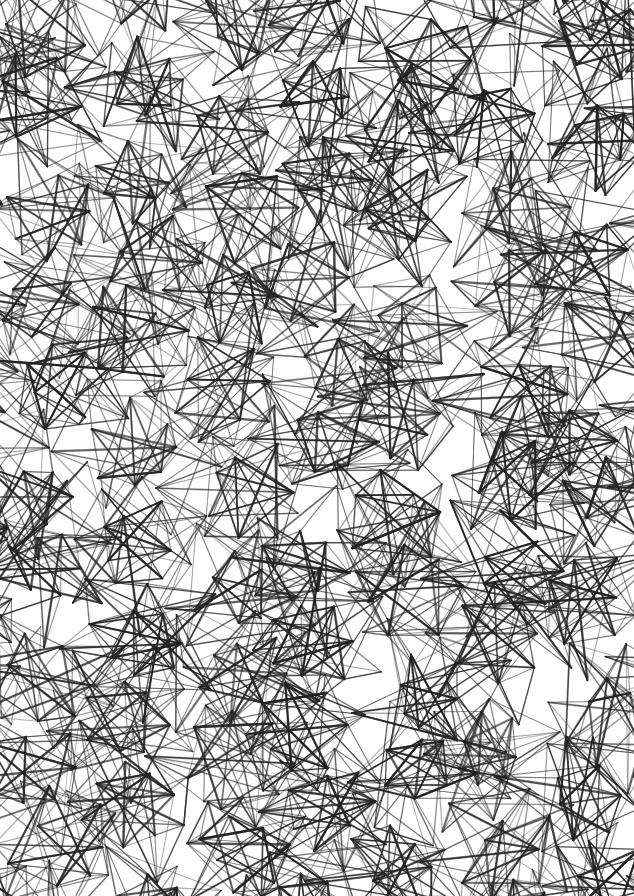
A WebGL 2 fragment shader for this pattern:

```glsl
#version 300 es
precision highp float;

uniform vec2 u_resolution;
out vec4 fragColor;

// Layout, in canvas widths and then in cells
const float CELL_SIZE = 0.145;
const float COLUMN_DROP = 0.57;
const float CENTRE_JITTER = 0.42;
const float REACH = 1.08;

// Strokes, widths in cells
const int VERTICES = 14;
const int BOLD_STROKES = 18;
const int STROKES = 58;
const float BOLD_WIDTH = 0.020;
const float FINE_WIDTH = 0.0115;
const float SOFTNESS = 1.15;

const vec3 PAPER = vec3(0.995);
const vec3 INK = vec3(0.135, 0.130, 0.130);
const float TAU = 6.2831853;

vec2 hash2(vec2 p) {
    vec3 q = fract(p.xyx * vec3(0.1031, 0.1030, 0.0973));
    q += dot(q, q.yzx + 33.33);
    return fract((q.xx + q.yz) * q.zy);
}

float segmentDistance(vec2 p, vec2 a, vec2 b) {
    vec2 pa = p - a, ba = b - a;
    float t = clamp(dot(pa, ba) / max(dot(ba, ba), 1e-5), 0.0, 1.0);
    return length(pa - ba * t);
}

// Share of a soft pixel covered by a stroke, also when thinner than the pixel
float strokeCoverage(float d, float width, float blur) {
    vec2 edges = clamp(0.5 + (vec2(0.5, -0.5) * width - d) / blur, 0.0, 1.0);
    return edges.x - edges.y;
}

// Even vertices form the core, odd ones the outer spikes
vec2 tangleVertex(int i, vec2 seed) {
    vec2 h = hash2(seed + float(i) * 7.31);
    float angle = TAU * (float(i) + 0.9 * (h.x - 0.5)) / float(VERTICES);
    float radius = i % 2 == 0 ? mix(0.28, 0.62, h.y) : mix(0.55, 1.03, h.y);
    return radius * vec2(cos(angle), sin(angle));
}

// Light left through one tangle of straight strokes
float tangleLight(vec2 p, vec2 seed, float blur) {
    vec2 vertices[VERTICES];
    for (int i = 0; i < VERTICES; i++) vertices[i] = tangleVertex(i, seed);

    float strength = mix(0.72, 1.0, hash2(seed + 91.7).x);
    float light = 1.0;
    for (int k = 0; k < STROKES; k++) {
        vec2 pick = hash2(seed.yx + float(k) * 3.17 + 41.3);
        vec2 look = hash2(seed + float(k) * 5.63 + 17.9);
        bool bold = k < BOLD_STROKES;

        int start = bold ? 2 * k : k;
        int span = 1 + int(pick.x * float(VERTICES - 1));
        if (bold) span = 4 + 2 * int(pick.x * 4.0);
        if (bold && pick.y > 0.75) span += 1;
        if (k == 0) span = VERTICES / 2;

        float d = segmentDistance(p, vertices[start % VERTICES],
                                  vertices[(start + span) % VERTICES]);
        float width = (bold ? BOLD_WIDTH : FINE_WIDTH) * mix(0.7, 1.3, look.x);
        float opacity = bold ? mix(0.8, 1.0, look.y) : mix(0.45, 0.95, look.y);
        light *= 1.0 - strength * opacity * strokeCoverage(d, width, blur);
    }
    return light;
}

void main() {
    vec2 p = gl_FragCoord.xy / (u_resolution.x * CELL_SIZE);
    float blur = SOFTNESS / (u_resolution.x * CELL_SIZE);
    float light = 1.0;

    // Neighbouring tangles, with every column dropped below the last
    for (int i = -1; i <= 1; i++) {
        float column = floor(p.x) + float(i);
        float drop = column * COLUMN_DROP;
        float row = floor(p.y + drop);
        for (int j = -1; j <= 1; j++) {
            vec2 cell = vec2(column, row + float(j));
            vec2 seed = cell + 23.0;
            vec2 centre = cell + 0.5 - vec2(0.0, drop);
            centre += CENTRE_JITTER * (hash2(seed + 5.5) - 0.5);
            vec2 local = p - centre;
            if (dot(local, local) < REACH * REACH)
                light *= tangleLight(local, seed, blur);
        }
    }
    fragColor = vec4(mix(INK, PAPER, light), 1.0);
}
```
